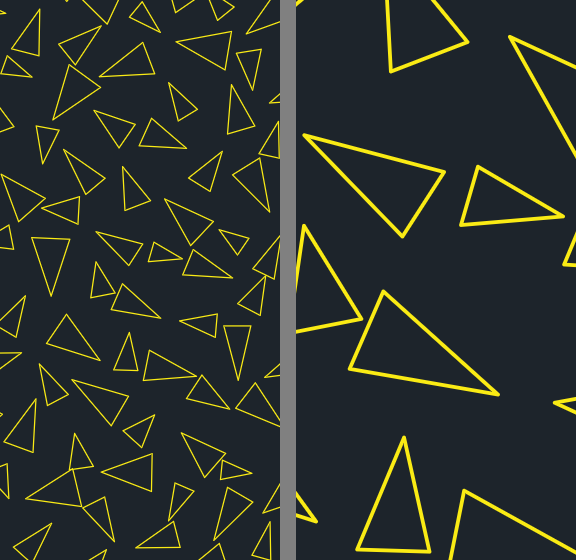
Left: the whole. Right: its middle third, enlarged.
A WebGL 1 fragment shader for this pattern:

```glsl
precision highp float;
// Scattered thin yellow triangle outlines, randomly turned, on a dark slate ground.

uniform vec2 u_resolution;

// All lengths are in canvas widths.
const vec3 GROUND = vec3(0.112, 0.141, 0.168);
const vec3 LINE = vec3(0.98, 0.92, 0.08);
const float CELL = 0.188;         // mean spacing of the triangles
const float GRID_ANGLE = 0.42;    // turns the hidden grid off the canvas axes
const float JITTER = 0.30;        // scatter of the centres, in cells
const float LINE_WIDTH = 0.0045;
const float FILL = 1.06;          // how tightly triangles crowd each other
const float SMALL_WEIGHT = 0.80;  // relative sizes on alternating cells
const float LARGE_WEIGHT = 1.15;
const float WEIGHT_SPREAD = 0.25;
const float MIN_SPREAD = 0.45;    // base corner angles, from opposite the apex
const float MAX_SPREAD = 0.76;
const float TAU = 6.2831853;

float hash(vec2 p) {
  vec3 q = fract(vec3(p.xyx) * 0.1031);
  q += dot(q, q.yzx + 33.33);
  return fract((q.x + q.y) * q.z);
}

mat2 rotation(float angle) {
  float c = cos(angle), s = sin(angle);
  return mat2(c, s, -s, c);
}

vec2 onCircle(float angle) {
  return vec2(cos(angle), sin(angle));
}

vec2 cellCentre(vec2 cell) {
  vec2 scatter = vec2(hash(cell + 17.3), hash(cell + 71.9)) - 0.5;
  return (cell + 0.5 + JITTER * scatter) * CELL;
}

float cellWeight(vec2 cell) {
  float parity = mod(cell.x + cell.y, 2.0);
  return mix(SMALL_WEIGHT, LARGE_WEIGHT, parity) + WEIGHT_SPREAD * hash(cell + 41.7);
}

// Radius that shares the gap to each neighbour in proportion to the weights.
float cellRadius(vec2 cell, vec2 centre) {
  float weight = cellWeight(cell);
  float radius = CELL;
  for (int y = -1; y <= 1; y++) {
    for (int x = -1; x <= 1; x++) {
      if (x == 0 && y == 0) continue;
      vec2 other = cell + vec2(float(x), float(y));
      float gap = distance(centre, cellCentre(other));
      radius = min(radius, gap * weight / (weight + cellWeight(other)));
    }
  }
  return radius * FILL;
}

float segmentDistance(vec2 p, vec2 a, vec2 b) {
  vec2 ap = p - a, ab = b - a;
  return length(ap - ab * clamp(dot(ap, ab) / dot(ab, ab), 0.0, 1.0));
}

// Distance to the outline of a slim triangle inscribed in the cell's circle.
float triangleDistance(vec2 p, vec2 cell, float radius) {
  float heading = TAU * hash(cell + 5.1);
  float left = mix(MIN_SPREAD, MAX_SPREAD, hash(cell + 23.7));
  float right = mix(MIN_SPREAD, MAX_SPREAD, hash(cell + 59.2));
  vec2 apex = radius * onCircle(heading);
  vec2 a = -radius * onCircle(heading + left);
  vec2 b = -radius * onCircle(heading - right);
  return min(segmentDistance(p, a, b),
             min(segmentDistance(p, apex, a), segmentDistance(p, apex, b)));
}

void main() {
  float pixel = 1.0 / u_resolution.x;
  vec2 p = rotation(GRID_ANGLE) * (gl_FragCoord.xy * pixel) + 20.0 * CELL;
  vec2 home = floor(p / CELL);

  // Nearest outline among the surrounding cells.
  float nearest = CELL;
  for (int y = -1; y <= 1; y++) {
    for (int x = -1; x <= 1; x++) {
      vec2 cell = home + vec2(float(x), float(y));
      vec2 centre = cellCentre(cell);
      float radius = cellRadius(cell, centre);
      nearest = min(nearest, triangleDistance(p - centre, cell, radius));
    }
  }

  // One-pixel soft edge.
  float ink = clamp((0.5 * LINE_WIDTH - nearest) / pixel + 0.5, 0.0, 1.0);
  gl_FragColor = vec4(mix(GROUND, LINE, ink), 1.0);
}
```
